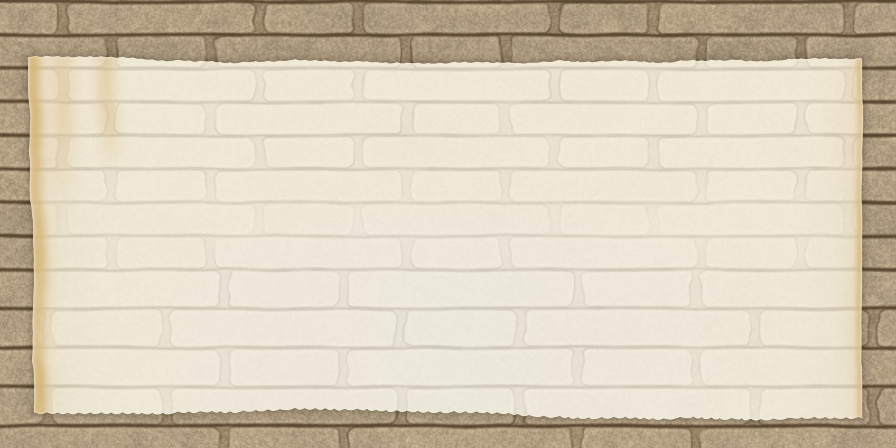
This texture is drawn by a Shadertoy shader. Its source:

```glsl
// A torn, translucent cream paper sheet lying on a weathered brick wall.
// Bricks come from two periodic courses with rounded cells; the sheet is a
// noisy box that veils the wall, with amber stains along its sides.

const vec2 CANVAS = vec2(768.0, 384.0);      // design units, y runs downward
const float COURSE_SPLIT = 231.0;            // thin courses above, thick below
const vec2 COURSE_HEIGHT = vec2(28.7, 33.5);
const vec2 BOND_PERIOD = vec2(253.0, 303.0); // long brick plus short brick
const vec4 JOINTS = vec4(222.0, 307.0, 192.0, 294.0);
const float JOINT_HALF = 4.0;
const float BED_HALF = 1.0;
const float CORNER = 6.0;
const vec4 SHEET = vec4(28.0, 52.5, 739.0, 354.0); // left, top, right, bottom
const vec3 BRICK = vec3(0.685, 0.612, 0.502);
const vec3 MORTAR = vec3(0.61, 0.53, 0.42);
const vec3 CREVICE = vec3(0.30, 0.23, 0.14);
const vec3 PAPER_WARM = vec3(0.940, 0.908, 0.838);
const vec3 PAPER_COOL = vec3(0.928, 0.908, 0.860);
const vec3 AMBER = vec3(0.83, 0.71, 0.47);

float hash(vec2 p) {
    vec3 q = fract(vec3(p.xyx) * 0.1031);
    q += dot(q, q.yzx + 33.33);
    return fract((q.x + q.y) * q.z);
}

float noise(vec2 p) {
    vec2 i = floor(p), f = fract(p);
    f = f * f * (3.0 - 2.0 * f);
    return mix(mix(hash(i), hash(i + vec2(1, 0)), f.x),
               mix(hash(i + vec2(0, 1)), hash(i + vec2(1, 1)), f.x), f.y);
}

float fbm(vec2 p) {
    float sum = 0.0, amp = 0.5;
    for (int i = 0; i < 4; i++) {
        sum += amp * noise(p);
        p = p * 2.03 + 17.1;
        amp *= 0.5;
    }
    return sum / 0.9375;
}

float bell(float d, float width) {
    return exp(-d * d / (width * width));
}

float repeatDistance(float x, float origin, float period) {
    return abs(mod(x - origin + 0.5 * period, period) - 0.5 * period);
}

// x: depth inside the nearest brick, y: distance to bed line,
// z: distance to upright joint, w: course number
vec4 brickField(vec2 p) {
    p += (vec2(noise(p * 0.11), noise(p * 0.03 + 40.0)) - 0.5) * vec2(4.0, 1.6);
    bool thick = p.y > COURSE_SPLIT;
    float height = thick ? COURSE_HEIGHT.y : COURSE_HEIGHT.x;
    float period = thick ? BOND_PERIOD.y : BOND_PERIOD.x;
    vec2 joints = thick ? JOINTS.zw : JOINTS.xy;
    float course = (p.y - COURSE_SPLIT) / height + 8.0;
    float row = floor(course);
    float x = p.x - 0.5 * period * mod(row, 2.0);
    float upright = min(repeatDistance(x, joints.x, period),
                        repeatDistance(x, joints.y, period));
    float bed = (0.5 - abs(fract(course) - 0.5)) * height;
    vec2 inset = vec2(upright - JOINT_HALF, bed - BED_HALF);
    float depth = CORNER - length(max(CORNER - inset, 0.0));
    return vec4(depth, bed, upright, row);
}

// Signed distances to the torn sides, positive on the sheet
vec4 sheetSides(vec2 p) {
    float tearX = (fbm(vec2(p.x * 0.035, 3.0)) - 0.5) * 5.0;
    float tearY = (fbm(vec2(p.y * 0.03, 9.0)) - 0.5) * 5.0;
    float scallop = abs(sin(p.x * 0.33 + tearX)) * 1.5;
    float left = SHEET.x - 4.0 + 5.0 * smoothstep(90.0, 240.0, p.y) + tearY;
    float top = SHEET.y - 4.0 * (1.0 - smoothstep(90.0, 190.0, p.x))
              - 2.0 * smoothstep(595.0, 620.0, p.x) + tearX + 0.5 * scallop;
    float bottom = SHEET.w - 3.5 * bell(p.x - 290.0, 130.0)
                 + 4.0 * smoothstep(425.0, 490.0, p.x) + 0.7 * tearX + scallop;
    return vec4(p.x - left, p.y - top, SHEET.z + 0.5 * tearY - p.x, bottom - p.y);
}

vec3 wallColor(vec2 p, vec4 b, float grain) {
    float body = smoothstep(-1.0, 1.5, b.x);
    vec3 c = mix(MORTAR, BRICK, body);
    c *= 0.97 + 0.06 * hash(vec2(b.w, 4.0)) + 0.14 * (fbm(p * 0.05) - 0.5);
    c += 0.03 * bell(b.x - 2.6, 1.2) + grain * 0.17;
    float worn = 0.5 + noise(p * 0.07 + 11.0);
    c = mix(c, CREVICE, 0.36 * worn * bell(b.x, 1.0));
    return mix(c, CREVICE, 0.78 * bell(b.y, 1.2));
}

vec3 paperColor(vec2 p, vec4 b, vec4 s, float grain) {
    float cool = bell(p.x - 390.0, 330.0) * smoothstep(90.0, 250.0, p.y);
    vec3 c = mix(PAPER_WARM, PAPER_COOL, cool);
    c += grain * 0.028 + (fbm(p * 0.025) - 0.5) * 0.012;
    // Wall relief seen through the sheet, weakest across the middle
    float veil = 1.0 - 0.65 * bell(p.y - 190.0, 27.0);
    float worn = 0.5 + noise(p * 0.07 + 11.0);
    float gap = 1.0 - smoothstep(-1.0, 1.0, b.x);
    float ghost = 0.026 * gap * veil + 0.055 * worn * bell(b.x, 0.9) * veil
                + 0.065 * bell(b.y, 1.2) - 0.008 * bell(b.x - 2.5, 1.2);
    c *= 1.0 - ghost * vec3(0.95, 1.0, 1.12);
    // Side stains and drips running down from the upper left
    float patchy = 0.7 + 0.6 * fbm(p * vec2(0.07, 0.018));
    float stain = 0.52 * bell(s.x - 5.0, 6.5) + 0.36 * exp(-max(s.x, 0.0) / 19.0);
    stain += 0.45 * bell(s.z - 2.0, 3.5) + 0.34 * exp(-max(s.z, 0.0) / 16.0);
    float drip = bell(p.x - 91.0 - 4.0 * smoothstep(70.0, 130.0, p.y), 10.0)
               * (1.0 - smoothstep(90.0, 160.0, p.y));
    drip += 0.7 * bell(p.x - 55.0, 11.0) * (1.0 - smoothstep(80.0, 200.0, p.y));
    c = mix(c, AMBER, clamp((stain + 0.38 * drip) * patchy, 0.0, 0.9));
    float rim = min(min(s.x, s.y), min(s.z, s.w));
    return mix(c, vec3(0.96, 0.93, 0.85), 0.45 * bell(rim, 1.3));
}

void mainImage(out vec4 fragColor, in vec2 fragCoord) {
    vec2 uv = fragCoord / iResolution.xy;
    vec2 p = vec2(uv.x, 1.0 - uv.y) * CANVAS;
    float pixel = CANVAS.y / iResolution.y;
    float grain = noise(p * 0.75) * 0.65 + noise(p * 0.35 + 70.0) * 0.35 - 0.5;
    vec4 bricks = brickField(p);
    vec4 sides = sheetSides(p);
    float inside = min(min(sides.x, sides.y), min(sides.z, sides.w));
    vec3 wall = wallColor(p, bricks, grain);
    wall *= 1.0 - 0.22 * exp(-max(-inside, 0.0) / 3.0);
    vec3 sheet = paperColor(p, bricks, sides, grain);
    float cover = smoothstep(-0.6 * pixel, 0.6 * pixel, inside);
    fragColor = vec4(clamp(mix(wall, sheet, cover), 0.0, 1.0), 1.0);
}
```
